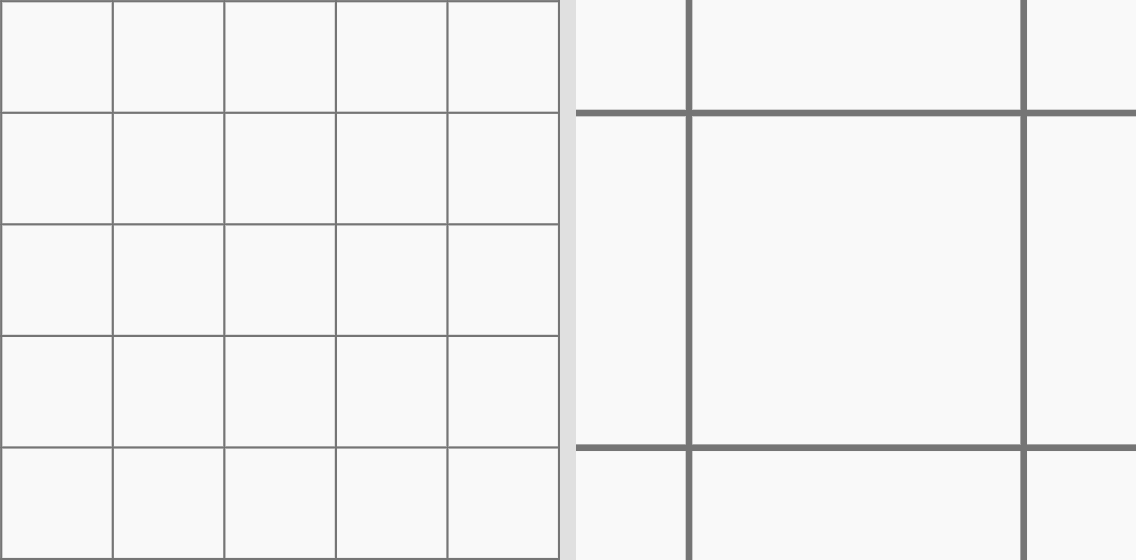
Left: the whole. Right: its middle third, enlarged.
Give the GLSL for this pattern, as a Shadertoy shader.

```glsl
#define PITCH      (102.0 / 512.0)   // distance between neighbouring lines
#define LINE_WIDTH (2.03 / 512.0)
#define FIRST_LINE (1.11 / 512.0)    // centre of the line at the left and top edges
#define PAPER      vec3(0.977)
#define INK        vec3(0.459)

// Distance along each axis to the centre of the nearest grid line
vec2 gridDistance(vec2 p) {
    vec2 cell = (p - FIRST_LINE) / PITCH;
    return abs(cell - round(cell)) * PITCH;
}

void mainImage(out vec4 fragColor, in vec2 fragCoord) {
    // Canvas units, measured from the top left corner
    vec2 p = vec2(fragCoord.x, iResolution.y - fragCoord.y) / iResolution.y;
    float pixel = 1.0 / iResolution.y;

    // Share of the pixel covered by vertical and horizontal lines
    vec2 coverage = clamp((0.5 * LINE_WIDTH - gridDistance(p)) / pixel + 0.5, 0.0, 1.0);
    float ink = max(coverage.x, coverage.y);

    fragColor = vec4(mix(PAPER, INK, ink), 1.0);
}
```
